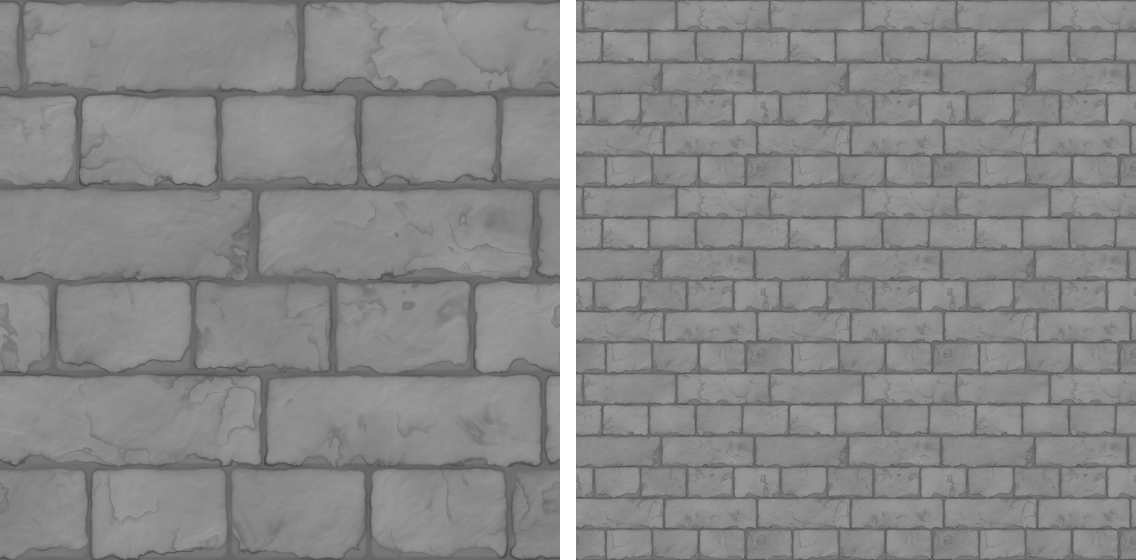
Left: one tile. Right: repeated 3 by 3.
Give the GLSL for this texture map, as a Shadertoy shader.

```glsl
// Grey rough-hewn stone wall: courses of long blocks alternating with short ones, tiling.
#define ROWS 6.0
#define LONG_COUNT 2.0
#define SHORT_COUNT 4.0
#define HALF_GAP 0.0052
#define CORNER_RADIUS 0.013
#define CHIP_DEPTH 0.038
#define RAGGEDNESS 0.010
#define FACE_TONE 0.556
#define CHIP_TONE 0.465
#define MORTAR_TONE 0.415
#define RELIEF_STRENGTH 0.60
#define CREASE_STRENGTH 0.11

// Horizontal position of the first joint in each course, bottom to top
const float jointStart[6] = float[6](0.159, 0.471, 0.095, 0.456, 0.141, 0.037);

float hash(vec2 cell, float seed) {
    uvec3 k = uvec3(cell, seed) * uvec3(1597u, 3812u, 7919u) + 977u;
    uint h = (k.x ^ (k.y << 7)) * 2654435u + k.z * 40503u;
    h = (h ^ (h >> 15)) * 73244475u;
    h = (h ^ (h >> 13)) * 73244475u;
    return float((h ^ (h >> 16)) & 65535u) / 65535.0;
}

// Value noise that wraps after one canvas when freq is whole
float noise(vec2 uv, float freq, float seed) {
    vec2 p = uv * freq, cell = floor(p), f = p - cell;
    f = f * f * f * (f * (f * 6.0 - 15.0) + 10.0);
    vec2 a = mod(cell, freq), b = mod(cell + 1.0, freq);
    return mix(mix(hash(a, seed), hash(vec2(b.x, a.y), seed), f.x),
               mix(hash(vec2(a.x, b.y), seed), hash(b, seed), f.x), f.y);
}

float fbm(vec2 uv, float freq, float seed) {
    float sum = 0.0, amp = 0.5;
    for (int i = 0; i < 5; i++) {
        sum += amp * noise(uv, freq, seed + float(i));
        freq *= 2.0;
        amp *= 0.5;
    }
    return sum / 0.96875;
}

// Folded rock surface
float rockHeight(vec2 uv, float seed) {
    vec2 fold = vec2(fbm(uv, 7.0, seed + 11.0), fbm(uv, 7.0, seed + 23.0)) - 0.5;
    return fbm(uv + 0.10 * fold, 8.0, seed);
}

float roundedBox(vec2 p, vec2 halfSize, float radius) {
    vec2 q = abs(p) - halfSize + radius;
    return length(max(q, 0.0)) + min(max(q.x, q.y), 0.0) - radius;
}

void mainImage(out vec4 fragColor, in vec2 fragCoord) {
    vec2 uv = fragCoord / iResolution.xy;

    // Course and block under this point
    float row = min(floor(uv.y * ROWS), ROWS - 1.0);
    float count = mod(row, 2.0) < 0.5 ? SHORT_COUNT : LONG_COUNT;
    float along = (uv.x - jointStart[int(row)]) * count;
    float column = mod(floor(along), count);
    float seed = 100.0 + 50.0 * (row * SHORT_COUNT + column);
    vec2 cellSize = vec2(1.0 / count, 1.0 / ROWS);
    vec2 local = (vec2(fract(along), fract(uv.y * ROWS)) - 0.5) * cellSize;
    vec2 halfSize = 0.5 * cellSize - HALF_GAP;

    // Worn outline, with flakes broken from the lower edge
    float ragged = fbm(uv, 30.0, seed + 5.0) - 0.5;
    float block = roundedBox(local, halfSize, CORNER_RADIUS) + 0.004 * ragged;
    float lower = smoothstep(0.35, 1.0, -local.y / halfSize.y);
    float chip = max(fbm(uv, 14.0, seed + 31.0) - 0.47, 0.0) * CHIP_DEPTH;
    float face = block + RAGGEDNESS * ragged * (0.6 + lower) + chip * (0.35 + 2.0 * lower);

    // Relief lit from the upper left
    vec2 towardLight = vec2(-0.0015, 0.0028);
    float height = rockHeight(uv, seed);
    float slope = height - rockHeight(uv + towardLight, seed);

    // One-sided ledges that fade in and out over the face
    float ledge = fract(height * 4.0 + 0.3);
    float patches = smoothstep(0.42, 0.72, fbm(uv, 9.0, seed + 41.0));
    float crease = smoothstep(0.0, 0.09, ledge) * exp(-7.0 * ledge) * patches;

    float tone = FACE_TONE + 0.016 * (hash(vec2(column, row), 3.0) - 0.5);
    tone += 0.11 * (fbm(uv, 6.0, seed + 17.0) - 0.5);
    tone += RELIEF_STRENGTH * clamp(slope, -0.07, 0.05);
    tone -= CREASE_STRENGTH * 1.6 * crease;
    tone -= 0.065 * exp(min(face, 0.0) / 0.007);

    // Layers: mortar, broken stone, face
    float mortar = MORTAR_TONE + 0.06 * (fbm(uv, 24.0, 7.0) - 0.5);
    float broken = CHIP_TONE + 0.07 * ragged;
    float under = mix(mortar, broken, 1.0 - smoothstep(-0.003, 0.003, block));
    tone = mix(under, tone, 1.0 - smoothstep(-0.0018, 0.0018, face));

    // Dark crevice hugging the face, heavier underneath
    float crevice = exp(-pow((face - 0.0016) / 0.0026, 2.0));
    float depth = smoothstep(0.3, 0.7, fbm(uv, 12.0, seed + 37.0));
    tone -= crevice * (0.025 + 0.08 * depth) * (0.75 + 0.45 * lower);

    fragColor = vec4(vec3(clamp(tone, 0.0, 1.0)), 1.0);
}
```
